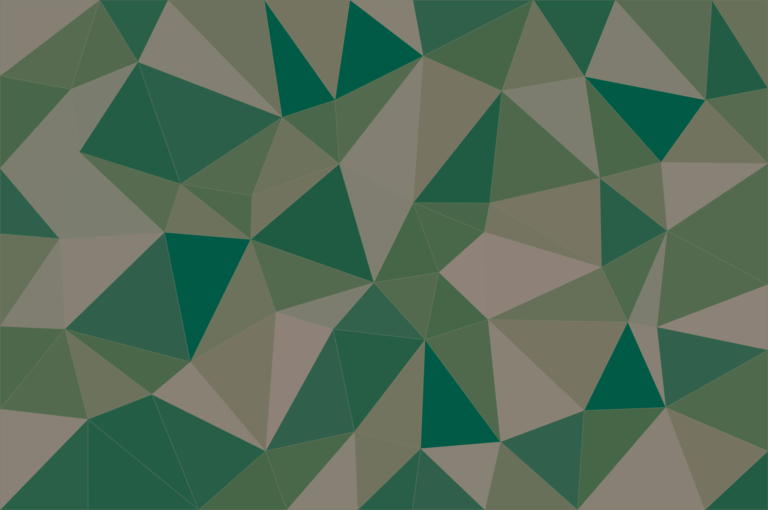
A WebGL 1 fragment shader for this background:

```glsl
precision highp float;
// Low-poly backdrop: a jittered grid of points, pinned to the canvas border,
// whose quads are each split into two flat triangles along the better diagonal.
// Triangles take a tone from a green-to-taupe palette and meet in faint seams.

#define GRID vec2(9.0, 6.0)
#define JITTER 0.39
#define SEAM_WIDTH 0.0025
#define SEAM_STRENGTH 0.25
#define SEAM_COLOR vec3(0.50, 0.51, 0.42)
#define TONE_SPREAD vec3(0.085, 0.025, 0.045)
#define DEEP_GREEN vec3(0.00, 0.352, 0.272)
#define FOREST vec3(0.16, 0.37, 0.28)
#define MOSS vec3(0.31, 0.41, 0.30)
#define KHAKI vec3(0.44, 0.45, 0.37)
#define TAUPE vec3(0.52, 0.50, 0.45)

uniform vec2 u_resolution;

float hash(vec2 p) {
  return fract(sin(dot(p, vec2(127.1, 311.7))) * 43758.5453);
}

float cross2(vec2 a, vec2 b) {
  return a.x * b.y - a.y * b.x;
}

// Grid point in units of canvas height; border points stay on the border.
vec2 gridPoint(vec2 id) {
  vec2 offset = vec2(hash(id + 3.7), hash(id + 41.3)) * 2.0 - 1.0;
  vec2 interior = step(0.5, id) * step(id, GRID - 0.5);
  vec2 aspect = vec2(u_resolution.x / u_resolution.y, 1.0);
  return (id + JITTER * offset * interior) / GRID * aspect;
}

// Signed shape quality: negative when flipped, largest when equilateral.
float quality(vec2 a, vec2 b, vec2 c) {
  vec2 ab = b - a, bc = c - b, ca = a - c;
  return cross2(ab, bc) / (dot(ab, ab) + dot(bc, bc) + dot(ca, ca));
}

// Distance to the line through a and b, positive on its left.
float edgeDistance(vec2 p, vec2 a, vec2 b) {
  return cross2(normalize(b - a), p - a);
}

float triangleDistance(vec2 p, vec2 a, vec2 b, vec2 c) {
  return min(edgeDistance(p, a, b),
             min(edgeDistance(p, b, c), edgeDistance(p, c, a)));
}

// Evenly spread tone index, scrambled by noise, then a small tint variation.
vec3 triangleColor(vec2 cell, float half_) {
  vec2 seed = cell + half_ * 17.3;
  float tone = fract(dot(vec3(cell, half_), vec3(0.236, 0.43, 0.618))
                     + 0.4 * hash(seed + 8.1));
  if (tone < 0.11) return DEEP_GREEN;
  vec3 base = tone < 0.32 ? FOREST
            : tone < 0.57 ? MOSS
            : tone < 0.86 ? KHAKI : TAUPE;
  return base + (hash(seed + 23.9) - 0.5) * TONE_SPREAD;
}

void main() {
  vec2 p = gl_FragCoord.xy / u_resolution.y;
  vec2 home = floor(gl_FragCoord.xy / u_resolution * GRID);
  float soft = 0.7 / u_resolution.y;
  vec4 sum = vec4(0.0);
  float inside = 0.0;

  for (int j = -1; j <= 1; j++) {
    for (int i = -1; i <= 1; i++) {
      vec2 cell = home + vec2(float(i), float(j));
      vec2 a = gridPoint(cell);
      vec2 b = gridPoint(cell + vec2(1.0, 0.0));
      vec2 c = gridPoint(cell + vec2(1.0, 1.0));
      vec2 d = gridPoint(cell + vec2(0.0, 1.0));

      // Split along the diagonal whose worse triangle is better shaped.
      bool splitAC = min(quality(a, b, c), quality(a, c, d))
                   > min(quality(a, b, d), quality(b, c, d));
      float first = triangleDistance(p, a, b, splitAC ? c : d);
      float second = triangleDistance(p, splitAC ? a : b, c, d);

      // Smooth coverage of both triangles.
      float w1 = smoothstep(-soft, soft, first);
      float w2 = smoothstep(-soft, soft, second);
      sum += w1 * vec4(triangleColor(cell, 0.0), 1.0);
      sum += w2 * vec4(triangleColor(cell, 1.0), 1.0);
      inside = max(inside, max(first, second));
    }
  }

  // Faint pale seams along the shared edges.
  vec3 color = sum.rgb / max(sum.a, 0.001);
  float seam = 1.0 - smoothstep(0.0, SEAM_WIDTH, inside);
  gl_FragColor = vec4(mix(color, SEAM_COLOR, SEAM_STRENGTH * seam), 1.0);
}
```
